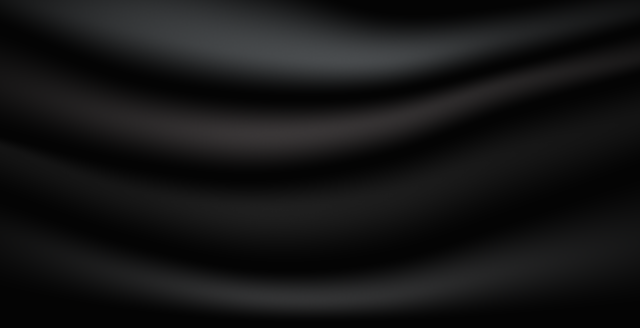
Reproduce this background procedurally as a WebGL 2 fragment shader.

```glsl
#version 300 es
precision highp float;
// Dark satin cloth: four soft sagging folds with cool and warm sheen.

uniform vec2 u_resolution;
out vec4 outColor;

const int FOLDS = 4;
const vec3 SHADOW = vec3(0.014);
const float GRAIN = 0.004;
const float GRAIN_SCALE = 150.0;

// Each curve holds six evenly spaced values from the left side to the right.
// Valleys and crests are depths below the top, in canvas heights.
const mat2x3 VALLEY[5] = mat2x3[5](
    mat2x3(-0.12, -0.20, -0.10, 0.03, 0.01, -0.07),
    mat2x3(0.085, 0.235, 0.295, 0.285, 0.195, 0.09),
    mat2x3(0.41, 0.50, 0.54, 0.48, 0.34, 0.23),
    mat2x3(0.60, 0.735, 0.815, 0.79, 0.665, 0.52),
    mat2x3(0.90, 0.955, 0.985, 0.985, 0.97, 0.945));
const mat2x3 CREST[4] = mat2x3[4](
    mat2x3(-0.02, 0.08, 0.16, 0.18, 0.11, 0.03),
    mat2x3(0.25, 0.365, 0.41, 0.37, 0.255, 0.175),
    mat2x3(0.45, 0.585, 0.64, 0.60, 0.47, 0.36),
    mat2x3(0.72, 0.84, 0.905, 0.90, 0.82, 0.74));
const mat2x3 SHEEN[4] = mat2x3[4](
    mat2x3(0.06, 0.20, 0.27, 0.27, 0.14, 0.06),
    mat2x3(0.07, 0.14, 0.20, 0.18, 0.13, 0.08),
    mat2x3(0.06, 0.075, 0.105, 0.095, 0.075, 0.06),
    mat2x3(0.045, 0.11, 0.18, 0.17, 0.12, 0.07));
const vec3 TINT[4] = vec3[4](
    vec3(0.96, 1.0, 1.03), vec3(1.04, 0.98, 0.99),
    vec3(1.0), vec3(0.99, 1.0, 1.02));

// Catmull-Rom kernel
float kernel(float x) {
    x = abs(x);
    if (x < 1.0) return 1.0 + x * x * (1.5 * x - 2.5);
    if (x < 2.0) return 2.0 + x * (-4.0 + x * (2.5 - 0.5 * x));
    return 0.0;
}

// Weights of the six curve values, extended linearly past both ends
mat2x3 curveWeights(float x) {
    float s = clamp(x, 0.0, 1.0) * 5.0;
    float before = kernel(s + 1.0);
    float after = kernel(s - 6.0);
    return mat2x3(
        kernel(s) + 2.0 * before, kernel(s - 1.0) - before, kernel(s - 2.0),
        kernel(s - 3.0), kernel(s - 4.0) - after, kernel(s - 5.0) + 2.0 * after);
}

float curve(mat2x3 values, mat2x3 weights) {
    return dot(values[0], weights[0]) + dot(values[1], weights[1]);
}

// Gradient noise for the faint cloth grain
vec2 hashGradient(vec2 p) {
    float a = 6.2832 * fract(sin(dot(p, vec2(127.1, 311.7))) * 43758.5);
    return vec2(cos(a), sin(a));
}

float gradientNoise(vec2 p) {
    vec2 i = floor(p);
    vec2 f = fract(p);
    vec2 u = f * f * (3.0 - 2.0 * f);
    vec2 e = vec2(1.0, 0.0);
    float low = mix(dot(hashGradient(i), f),
                    dot(hashGradient(i + e), f - e), u.x);
    float high = mix(dot(hashGradient(i + e.yx), f - e.yx),
                     dot(hashGradient(i + 1.0), f - 1.0), u.x);
    return mix(low, high, u.y);
}

void main() {
    vec2 uv = gl_FragCoord.xy / u_resolution;
    float depth = 1.0 - uv.y;
    mat2x3 weights = curveWeights(uv.x);
    vec3 color = SHADOW;

    // Light rises from each valley to its crest, then falls to the next valley
    for (int i = 0; i < FOLDS; i++) {
        float top = curve(VALLEY[i], weights);
        float crest = curve(CREST[i], weights);
        float bottom = curve(VALLEY[i + 1], weights);
        float rise = smoothstep(top, crest, depth);
        float fall = 1.0 - smoothstep(crest, bottom, depth);
        color += TINT[i] * curve(SHEEN[i], weights) * rise * fall;
    }

    // Grain fades with the light
    vec2 cloth = uv * vec2(u_resolution.x / u_resolution.y, 1.0);
    color += GRAIN * gradientNoise(cloth * GRAIN_SCALE) * smoothstep(0.0, 0.2, color.g);
    outColor = vec4(clamp(color, 0.0, 1.0), 1.0);
}
```
